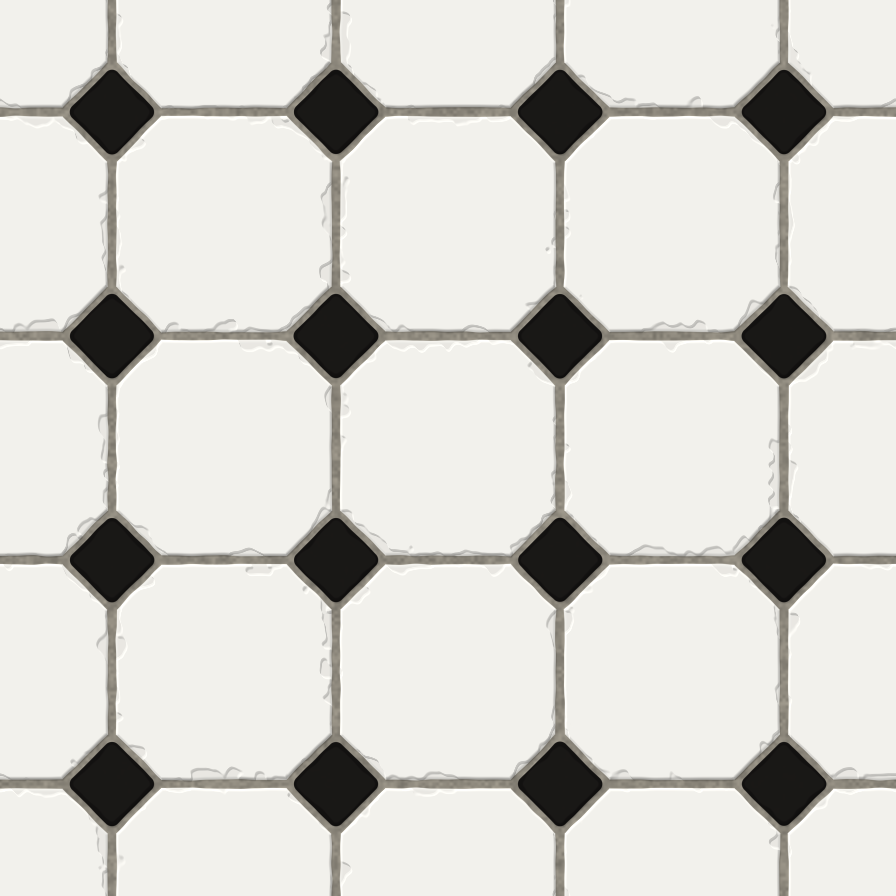
Reproduce this pattern procedurally as a Shadertoy shader.

```glsl
// Octagon-and-dot floor: white octagonal tiles with small black diamonds in grey grout.
// Distance functions give the tile outlines; wrapped value noise wobbles and chips the
// edges, and a height difference along the light direction adds the relief.

#define REPEATS 4.0         // repeats across and down
#define GROUT_WIDTH 0.038   // straight joints, in cells
#define CORNER_CUT 0.240    // half diagonal of the opening between octagons
#define DOT_SIZE 0.203      // half diagonal of the black diamond
#define DOT_ROUND 0.036     // its corner radius
#define WOBBLE 0.007        // unevenness of the edges
#define CHIP_REACH 0.13     // how far chips eat into a tile
#define CHIP_DEPTH 0.55     // height lost in a chip
#define RELIEF_STEP 0.007   // sampling distance of the relief
#define GRAIN 0.32          // contrast of the grout sand

const vec3 TILE_COLOR = vec3(0.95, 0.945, 0.925);
const vec3 DOT_COLOR = vec3(0.10, 0.093, 0.088);
const vec3 GROUT_COLOR = vec3(0.55, 0.53, 0.485);
const vec2 LIGHT_DIR = vec2(-0.5, 0.866);

float hash(vec2 p) {
    return fract(sin(dot(p, vec2(127.1, 311.7))) * 43758.5453);
}

// Value noise, freq lattice points per cell, wrapping at the canvas edge
float noise(vec2 p, float freq) {
    float period = freq * REPEATS;
    vec2 i = floor(p * freq);
    vec2 f = fract(p * freq);
    f = f * f * (3.0 - 2.0 * f);
    vec2 a = mod(i, period);
    vec2 b = mod(i + 1.0, period);
    return mix(mix(hash(a), hash(vec2(b.x, a.y)), f.x),
               mix(hash(vec2(a.x, b.y)), hash(b), f.x), f.y);
}

float edgeWobble(vec2 p) {
    return WOBBLE * (noise(p, 14.0) - 0.5);
}

// Depth inside the octagon, negative in the grout
float octagonDepth(vec2 p) {
    vec2 q = abs(fract(p) - 0.5);
    float joint = min(q.x, q.y) - 0.5 * GROUT_WIDTH;
    float cut = (q.x + q.y - CORNER_CUT) * 0.70711;
    return min(joint, cut) + edgeWobble(p);
}

// Signed distance to the rounded diamond, negative inside
float dotDistance(vec2 p) {
    vec2 q = abs(fract(p) - 0.5);
    vec2 r = vec2(q.x + q.y, abs(q.x - q.y)) * 0.70711;
    vec2 o = r - DOT_SIZE * 0.70711 + DOT_ROUND;
    return length(max(o, 0.0)) + min(max(o.x, o.y), 0.0) - DOT_ROUND
           + 0.5 * edgeWobble(p);
}

// One inside a broken patch along the octagon edge
float chipMask(vec2 p, float depth) {
    float n = 0.6 * noise(p, 9.0) + 0.4 * noise(p, 25.0);
    float reach = CHIP_REACH * (n - 0.5);
    return 1.0 - smoothstep(-0.004, 0.004, depth - reach);
}

float surfaceHeight(vec2 p) {
    float depth = octagonDepth(p);
    float octagon = smoothstep(-0.005, 0.011, depth);
    octagon *= 1.0 - CHIP_DEPTH * chipMask(p, depth);
    float diamond = 0.5 * smoothstep(-0.005, 0.008, -dotDistance(p));
    return max(octagon, diamond);
}

void mainImage(out vec4 fragColor, in vec2 fragCoord) {
    vec2 p = fragCoord / iResolution.xy * REPEATS;
    float blur = 0.7 * REPEATS / iResolution.y;
    float depth = octagonDepth(p);
    float dotDist = dotDistance(p);

    // Sandy grout
    float sand = 0.6 * noise(p, 64.0) + 0.4 * noise(p, 28.0);
    vec3 color = GROUT_COLOR * (1.0 + GRAIN * (sand - 0.5));

    // Octagons, slightly duller where chipped
    vec3 tile = TILE_COLOR * (1.0 - 0.04 * chipMask(p, depth));
    color = mix(color, tile, smoothstep(-blur, blur, depth));

    // Diamonds with an uneven darker rim
    float rimWidth = 0.008 + 0.014 * noise(p, 18.0);
    float rim = smoothstep(-rimWidth - 0.005, -rimWidth + 0.005, dotDist);
    vec3 diamond = DOT_COLOR * (1.0 - 0.3 * rim);
    color = mix(color, diamond, 1.0 - smoothstep(-blur, blur, dotDist));

    // Relief lit from the upper left
    vec2 stepToLight = LIGHT_DIR * RELIEF_STEP;
    float slope = surfaceHeight(p - stepToLight) - surfaceHeight(p + stepToLight);
    color *= 1.0 + 0.12 * max(slope, 0.0) + 0.34 * min(slope, 0.0);

    fragColor = vec4(clamp(color, 0.0, 1.0), 1.0);
}
```
